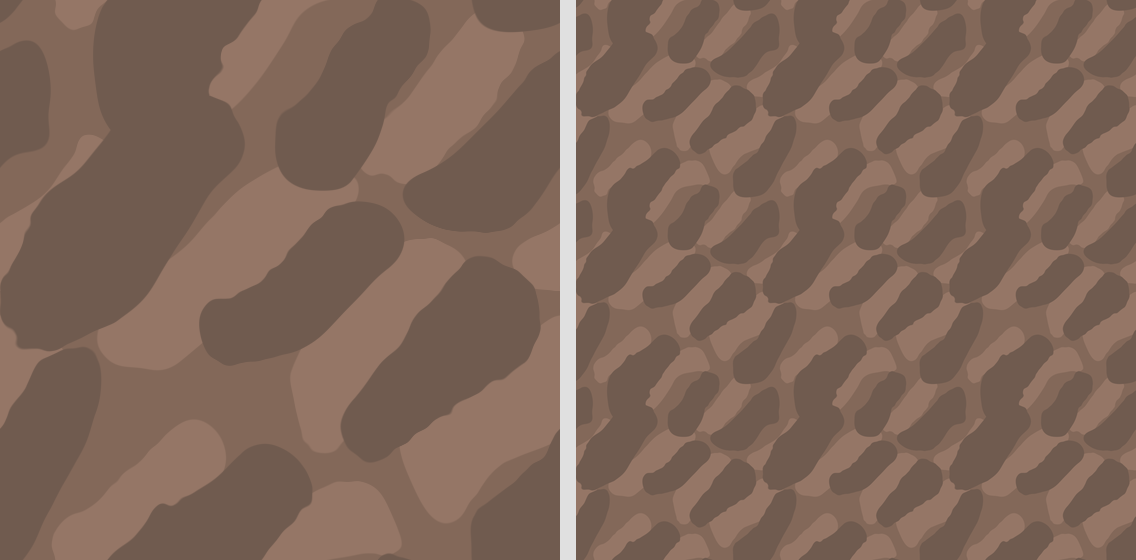
Left, the tile; right, the same tile 3 across and 3 down.
This pattern is drawn by a three.js fragment shader. Its source:

```glsl
varying vec2 vUv;

const vec3 LIGHT_CLAY = vec3(0.584, 0.463, 0.400);
const vec3 MID_CLAY = vec3(0.514, 0.408, 0.349);
const vec3 DARK_EARTH = vec3(0.440, 0.357, 0.310);
const float STROKES = 7.0;
const float EDGE = 0.0015;

float hash(vec2 p) {
  vec3 q = fract(vec3(p.xyx) * 0.1031);
  q += dot(q, q.yzx + 33.33);
  return fract((q.x + q.y) * q.z);
}

// Value noise that wraps after a whole number of cells
float wrapNoise(vec2 uv, float cells, float seed) {
  vec2 p = uv * cells;
  vec2 i = floor(p);
  vec2 f = p - i;
  f = f * f * f * (f * (f * 6.0 - 15.0) + 10.0);
  vec2 a = mod(i, cells) + seed;
  vec2 b = mod(i + 1.0, cells) + seed;
  return mix(mix(hash(a), hash(vec2(b.x, a.y)), f.x),
             mix(hash(vec2(a.x, b.y)), hash(b), f.x), f.y);
}

vec2 wrapNoise2(vec2 uv, float cells, float seed) {
  return vec2(wrapNoise(uv, cells, seed), wrapNoise(uv, cells, seed + 57.0)) - 0.5;
}

// Broad bends, with small daubs along only some stretches of the edges
vec2 brushWarp(vec2 uv, float seed) {
  float ragged = smoothstep(0.5, 0.8, wrapNoise(uv, 7.0, seed + 11.0));
  return uv + 0.075 * wrapNoise2(uv, 4.0, seed)
            + 0.022 * wrapNoise2(uv, 11.0, seed + 23.0)
            + 0.016 * ragged * wrapNoise2(uv, 32.0, seed + 37.0);
}

// Bent, tapered capsule lying along x
float strokeDistance(vec2 p, float halfLength, vec2 radii, float bend) {
  p.y += bend * (p.x * p.x - 0.33 * halfLength * halfLength);
  float t = clamp(p.x / halfLength, -1.0, 1.0);
  return length(p - vec2(t * halfLength, 0.0)) - mix(radii.x, radii.y, 0.5 + 0.5 * t);
}

// Diagonal strokes on a jittered, wrapping lattice
float strokeLayer(vec2 uv, vec2 origin, float radius, float angle, float seed) {
  vec2 p = brushWarp(uv, seed);
  float nearest = 1.0;
  for (float i = 0.0; i < STROKES; i++) {
    vec2 key = vec2(i * 3.0 + 1.0, seed);
    vec2 jitter = vec2(hash(key), hash(key + 5.3)) - 0.5;
    vec2 center = origin + vec2(i, 3.0 * i) / STROKES + 0.09 * jitter;
    vec2 local = fract(p - center + 0.5) - 0.5;
    float turn = angle + 0.34 * (hash(key + 9.1) - 0.5);
    float c = cos(turn);
    float s = sin(turn);
    local = vec2(c * local.x + s * local.y, c * local.y - s * local.x);
    vec2 radii = radius * (0.72 + 0.56 * vec2(hash(key + 13.7), hash(key + 17.9)));
    float halfLength = mix(0.12, 0.19, hash(key + 21.3));
    float bend = 1.8 * (hash(key + 27.1) - 0.5);
    nearest = min(nearest, strokeDistance(local, halfLength, radii, bend));
  }
  return nearest;
}

float coverage(float d) {
  return 1.0 - smoothstep(-EDGE, EDGE, d);
}

void main() {
  vec2 darkOrigin = vec2(0.08, 0.16);
  vec2 lightOrigin = darkOrigin + vec2(1.0, -0.5) / STROKES;

  float lightStrokes = strokeLayer(vUv, lightOrigin, 0.073, 0.70, 141.0);
  float darkStrokes = strokeLayer(vUv, darkOrigin, 0.086, 0.80, 19.0);

  vec3 color = mix(MID_CLAY, LIGHT_CLAY, coverage(lightStrokes));
  color = mix(color, DARK_EARTH, coverage(darkStrokes));
  gl_FragColor = vec4(color, 1.0);
}
```
